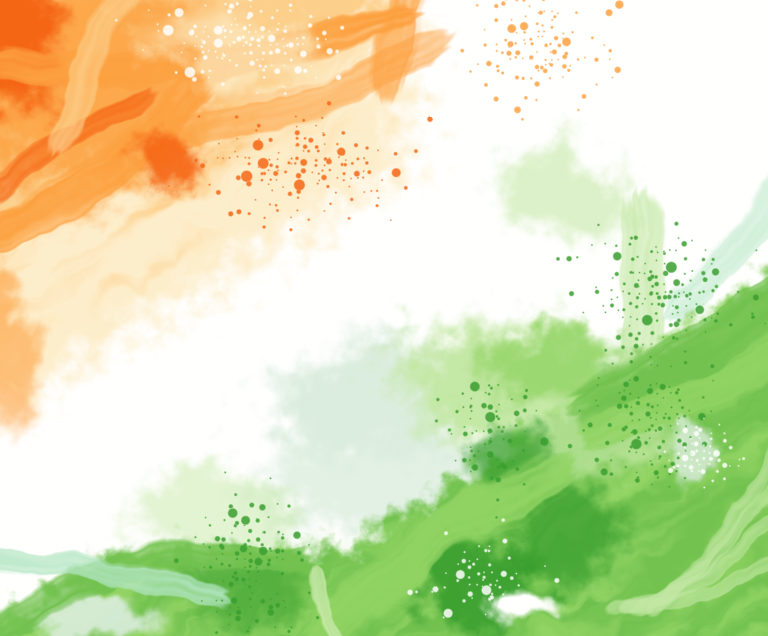
This background is drawn by a WebGL 1 fragment shader. Its source:

```glsl
precision highp float;
uniform vec2 u_resolution;

#define WASH_WARP 9.0
#define STROKE_WARP 3.0
#define EDGE_GRAIN 0.6
#define BRISTLE 0.45
#define DROP_CELL 2.1

const vec3 PAPER = vec3(1.0, 1.0, 0.995);
const vec3 CREAM = vec3(0.99, 0.92, 0.76);
const vec3 PEACH = vec3(0.99, 0.81, 0.54);
const vec3 ORANGE = vec3(0.99, 0.63, 0.25);
const vec3 EMBER = vec3(0.96, 0.4, 0.08);
const vec3 MIST = vec3(0.86, 0.93, 0.87);
const vec3 MINT = vec3(0.7, 0.9, 0.76);
const vec3 PALE_LEAF = vec3(0.77, 0.91, 0.65);
const vec3 LIME = vec3(0.57, 0.83, 0.39);
const vec3 LEAF = vec3(0.45, 0.76, 0.31);
const vec3 FOREST = vec3(0.22, 0.62, 0.18);

// Shared brush state; the canvas is 100 units high
vec2 washPos, strokePos;
float grain, pixel;

vec2 hash2(vec2 p) {
  p = vec2(dot(p, vec2(127.1, 311.7)), dot(p, vec2(269.5, 183.3)));
  return fract(sin(p) * 43758.5);
}

float corner(vec2 cell, vec2 f) {
  return dot(hash2(cell) * 2.0 - 1.0, f);
}

float noise(vec2 p) {
  vec2 i = floor(p), f = fract(p), u = f * f * (3.0 - 2.0 * f), e = vec2(1, 0);
  return mix(mix(corner(i, f), corner(i + e, f - e), u.x),
             mix(corner(i + e.yx, f - e.yx), corner(i + 1.0, f - 1.0), u.x), u.y);
}

float fbm(vec2 p) {
  float sum = 0.0, amp = 0.7;
  for (int i = 0; i < 4; i++) {
    sum += amp * noise(p);
    p = mat2(1.6, 1.2, -1.2, 1.6) * p;
    amp *= 0.5;
  }
  return sum;
}

// Ragged elliptical patch of watercolour
float wash(vec2 center, vec2 radius) {
  return 1.0 - smoothstep(0.55, 1.2, length((washPos - center) / radius) + grain * EDGE_GRAIN);
}

// Bowed brush mark with streaks along its length
float stroke(vec2 a, vec2 b, float bow, float width) {
  float len = distance(a, b);
  vec2 dir = (b - a) / len, m = strokePos - a;
  float along = dot(m, dir), u = clamp(along / len, 0.0, 1.0);
  float side = dot(m, vec2(-dir.y, dir.x)) - 4.0 * bow * u * (1.0 - u);
  float bristle = noise(vec2(along * 0.06, side * 1.1) + a) * BRISTLE;
  float d = length(vec2(side, (along - u * len) * 0.6)) / width;
  return (1.0 - smoothstep(0.75, 1.1, d + bristle)) * clamp(0.85 + bristle, 0.0, 1.0);
}

// Two sizes of drops, thinning out from the center
float splatter(vec2 p, vec2 center, vec2 radius) {
  float cover = 0.0, size = DROP_CELL;
  if (length((p - center) / radius) > 2.2) return cover;
  for (int layer = 0; layer < 2; layer++) {
    for (int k = 0; k < 9; k++) {
      vec2 id = floor(p / size) + vec2(mod(float(k), 3.0), floor(float(k) / 3.0)) - 1.0;
      vec2 h = hash2(id + center), drop = (id + 0.2 + 0.6 * hash2(id - center)) * size;
      vec2 v = (drop - center) / radius;
      float r = size * mix(0.1, 0.42, h.y * h.y * h.y);
      float inside = 1.0 - smoothstep(-pixel, pixel, distance(p, drop) - r);
      cover = max(cover, inside * step(h.x, 0.65 * exp(-dot(v, v))));
    }
    size *= 0.5;
  }
  return cover * 0.85;
}

vec3 warmCorner(vec3 c, vec2 p, float streak) {
  float depth = p.y - 33.0 - 0.6 * p.x;
  float edge = min(depth, 66.0 - p.x) + grain * 14.0;
  c = mix(c, CREAM, 0.85 * smoothstep(-4.0, 9.0, edge));
  c = mix(c, PEACH, smoothstep(12.0, 42.0, depth + streak * 40.0) * smoothstep(0.0, 9.0, edge));
  c = mix(c, ORANGE, 0.6 * wash(vec2(0, 47), vec2(6, 14)));
  c = mix(c, ORANGE, 0.85 * wash(vec2(10, 88), vec2(27, 20)));
  c = mix(c, EMBER, wash(vec2(0, 95), vec2(10, 14)));
  c = mix(c, EMBER, 0.8 * stroke(vec2(0, 70), vec2(21, 84), 1.0, 2.0));
  c = mix(c, ORANGE, stroke(vec2(-2, 63), vec2(30, 86), -3.0, 3.2));
  c = mix(c, ORANGE, stroke(vec2(2, 90), vec2(62, 98), -4.0, 2.6));
  c = mix(c, PEACH, 0.8 * stroke(vec2(10, 79), vec2(20, 101), 1.0, 2.4));
  c = mix(c, ORANGE, 0.7 * stroke(vec2(30, 80), vec2(66, 92), -2.0, 3.0));
  c = mix(c, ORANGE, 0.8 * stroke(vec2(61, 88), vec2(64, 101), 0.0, 3.0));
  c = mix(c, CREAM, 0.7 * wash(vec2(38, 92), vec2(14, 6)));
  c = mix(c, EMBER, 0.9 * wash(vec2(26, 75), vec2(5, 6)));
  c = mix(c, EMBER, splatter(p, vec2(48, 74), vec2(11, 6)));
  c = mix(c, ORANGE, splatter(p, vec2(85, 93), vec2(8, 7)));
  return mix(c, PAPER, splatter(p, vec2(39, 94), vec2(10, 6)));
}

vec3 greenCorner(vec3 c, vec2 p, float streak) {
  // Faint washes above the bank
  c = mix(c, MIST, wash(vec2(59, 37), vec2(17, 10)));
  c = mix(c, MIST, 0.8 * wash(vec2(62, 25), vec2(24, 10)));
  c = mix(c, PALE_LEAF, 0.6 * wash(vec2(89, 70), vec2(11, 8)));
  c = mix(c, PALE_LEAF, 0.5 * wash(vec2(34, 20), vec2(14, 6)));
  c = mix(c, PALE_LEAF, wash(vec2(80, 40), vec2(18, 11)));
  c = mix(c, PALE_LEAF, 0.8 * stroke(vec2(101, 64), vec2(101, 48), 0.0, 4.0));
  c = mix(c, MINT, 0.6 * stroke(vec2(122, 69), vec2(108, 53), 1.0, 2.8));
  c = mix(c, LIME, 0.8 * wash(vec2(87, 42), vec2(13, 7)));
  // Rising bank
  float bank = 14.0 + 0.64 * max(p.x - 54.0, 0.0) - 11.0 * smoothstep(20.0, 0.0, p.x);
  vec3 body = mix(LEAF, LIME, smoothstep(-0.2, 0.3, streak));
  c = mix(c, body, smoothstep(-2.0, 3.0, bank - p.y + grain * 8.0));
  c = mix(c, PALE_LEAF, 0.7 * wash(vec2(93, 31), vec2(13, 7)));
  c = mix(c, FOREST, 0.7 * wash(vec2(80, 28), vec2(7, 5)));
  c = mix(c, FOREST, 0.75 * wash(vec2(88, 16), vec2(11, 9)));
  c = mix(c, FOREST, 0.9 * wash(vec2(76, 7), vec2(10, 8)));
  c = mix(c, FOREST, 0.5 * wash(vec2(38, 7), vec2(10, 7)));
  c = mix(c, MIST, 0.9 * wash(vec2(14, 3), vec2(12, 4)));
  // Brush marks
  c = mix(c, LEAF, stroke(vec2(0, 1), vec2(45, 12), 5.0, 2.5));
  c = mix(c, MINT, 0.9 * stroke(vec2(-2, 12), vec2(32, 6), 1.5, 2.1));
  c = mix(c, LIME, stroke(vec2(53, 2), vec2(86, 25), 2.0, 3.5));
  c = mix(c, LEAF, stroke(vec2(96, 38), vec2(122, 53), -1.0, 4.0));
  c = mix(c, LIME, stroke(vec2(96, 33), vec2(122, 44), -1.0, 3.0));
  c = mix(c, PALE_LEAF, stroke(vec2(50, 9), vec2(53, -1), 0.0, 1.3));
  for (int i = 0; i < 4; i++) {
    float k = float(i);
    c = mix(c, PALE_LEAF, 0.7 * stroke(vec2(122.0, 30.0 - 6.0 * k), vec2(103.0 - 2.0 * k, 5.0), 2.0, 1.2));
  }
  c = mix(c, MIST, 0.8 * wash(vec2(108, 29), vec2(6, 4)));
  c = mix(c, PAPER, wash(vec2(83, 3), vec2(5, 3)));
  c = mix(c, FOREST, splatter(p, vec2(104, 54), vec2(9, 8)));
  c = mix(c, FOREST, splatter(p, vec2(77, 32), vec2(5, 7)));
  c = mix(c, FOREST, splatter(p, vec2(102, 34), vec2(7, 7)));
  c = mix(c, FOREST, splatter(p, vec2(39, 11), vec2(6, 9)));
  c = mix(c, PAPER, splatter(p, vec2(76, 9), vec2(6, 5)));
  return mix(c, PAPER, splatter(p, vec2(110, 29), vec2(6, 4)));
}

void main() {
  pixel = 100.0 / u_resolution.y;
  vec2 p = gl_FragCoord.xy * pixel;
  vec2 warp = vec2(fbm(p * 0.09), fbm(p * 0.09 + 40.0));
  washPos = p + warp * WASH_WARP;
  strokePos = p + warp * STROKE_WARP;
  grain = fbm(p * 0.3 + 9.0);
  float streak = fbm(mat2(0.03, -0.12, 0.02, 0.2) * washPos);
  vec3 color = greenCorner(warmCorner(PAPER, p, streak), p, streak);
  gl_FragColor = vec4(color, 1.0);
}
```
